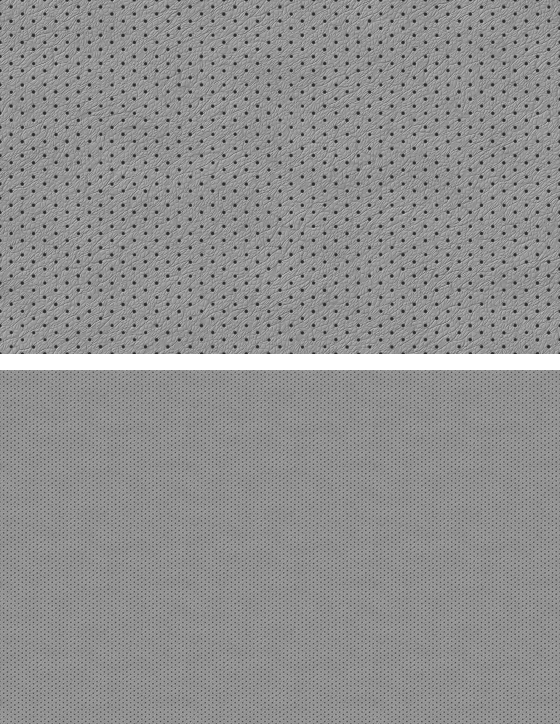
Top: one tile. Bottom: repeated 3 by 3.
This texture is drawn by a Shadertoy shader. Its source:

```glsl
// Grey perforated leather: staggered punched holes over fine, diagonally creased grain.
#define REPEATS 25.0                // hole cells across and down, two holes per cell
#define HOLE_RADIUS 0.076           // in cell widths
#define GRAIN_CELLS vec2(130.0, 95.0)
#define CREASE_CELLS vec2(22.0, 34.0)
#define CROSS_CELLS vec2(41.0, 31.0)
#define LIGHT_STEP vec2(-0.0011, 0.0019)
#define RELIEF 0.105
#define LEATHER vec3(0.585)
#define HOLE_DARK vec3(0.165)
#define HOLE_EDGE vec3(0.29)

const float TAU = 6.2831853;

vec2 hash2(vec2 p) {
    vec3 q = fract(p.xyx * vec3(0.1031, 0.1030, 0.0973));
    q += dot(q, q.yzx + 33.33);
    return fract((q.xx + q.yz) * q.zy);
}

// Wrapping cellular noise: gap between the two nearest seeds, zero on cell borders.
// An integer slope shears the cells diagonally and still tiles.
float cellGap(vec2 uv, vec2 count, float slope) {
    vec2 p = vec2(uv.x, uv.y - slope * uv.x) * count;
    vec2 id = floor(p), f = p - id;
    float nearest = 9.0, second = 9.0;
    for (int j = -1; j <= 1; j++)
    for (int i = -1; i <= 1; i++) {
        vec2 o = vec2(i, j);
        float d = length(o + hash2(mod(id + o, count)) - f);
        second = min(second, max(nearest, d));
        nearest = min(nearest, d);
    }
    return second - nearest;
}

// Slow wrapping variation, about -1 to 1
float patches(vec2 uv) {
    float a = sin(TAU * (2.0 * uv.x - 3.0 * uv.y) + 2.0 * sin(TAU * (uv.x + 2.0 * uv.y)));
    float b = sin(TAU * (5.0 * uv.x + 2.0 * uv.y) + 1.5 * sin(TAU * (3.0 * uv.y - uv.x)));
    return 0.5 * (a + b);
}

// Leather surface height: pebbled grain cut by two families of creases
float height(vec2 uv) {
    vec2 w = uv + 0.005 * sin(TAU * vec2(3.0 * uv.y + 2.0 * uv.x, 4.0 * uv.x - 3.0 * uv.y))
                + 0.0016 * sin(TAU * vec2(19.0 * uv.y - 13.0 * uv.x, 23.0 * uv.x + 9.0 * uv.y));
    float wear = patches(uv);
    float grain = smoothstep(0.0, 0.55, cellGap(w, GRAIN_CELLS, 1.0));
    float crease = smoothstep(0.0, 0.17, cellGap(w, CREASE_CELLS, 1.0));
    float crossing = smoothstep(0.0, 0.16, cellGap(w, CROSS_CELLS, -1.0));
    return 0.75 * grain + (0.65 + 0.35 * wear) * crease + (0.4 - 0.25 * wear) * crossing;
}

// Offset to the nearest hole of one lattice, in cell widths; z is a random value per hole
vec3 holeOffset(vec2 p, float aspect) {
    vec2 id = round(p);
    vec2 rnd = hash2(mod(id, REPEATS) + 7.0);
    vec2 d = (p - id) * vec2(1.0, aspect) + 0.016 * (rnd - 0.5);
    return vec3(d, rnd.x);
}

void mainImage(out vec4 fragColor, in vec2 fragCoord) {
    vec2 uv = fragCoord / iResolution.xy;
    float aspect = iResolution.y / iResolution.x;
    float pixel = REPEATS / iResolution.x;

    // Embossed leather lit from the upper left
    float h = height(uv);
    float lit = h - height(uv + LIGHT_STEP);
    float shade = RELIEF * clamp(lit, -1.1, 1.1) + 0.035 * (h - 1.35) + 0.008 * patches(uv.yx);
    vec3 color = LEATHER + shade;

    // Staggered holes: cell corners and cell centres
    vec3 corner = holeOffset(uv * REPEATS, aspect);
    vec3 centre = holeOffset(uv * REPEATS - 0.5, aspect);
    vec3 hole = length(corner.xy) < length(centre.xy) ? corner : centre;
    float radius = HOLE_RADIUS * (0.93 + 0.14 * hole.z);
    float dist = length(hole.xy);
    float side = dot(hole.xy, vec2(0.5, -0.866)) / max(dist, 0.001);

    // Bevelled rim, lit on the lower side, then the dark opening
    float rim = 1.0 - smoothstep(0.0, 0.05, abs(dist - radius - 0.02));
    color += 0.07 * rim * side;
    float depth = smoothstep(0.35, 1.0, dist / radius) * (0.65 + 0.35 * side);
    vec3 inside = mix(HOLE_DARK, HOLE_EDGE, depth);
    float soft = 0.5 * pixel + 0.008;
    color = mix(inside, color, smoothstep(radius - soft, radius + soft, dist));

    fragColor = vec4(color, 1.0);
}
```
